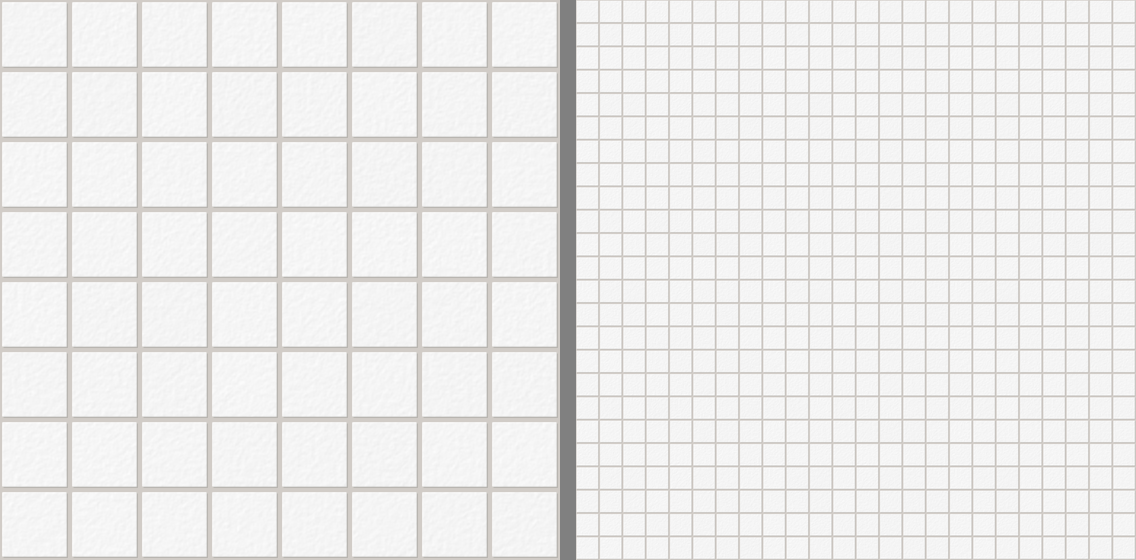
Left, the tile; right, the same tile 3 across and 3 down.
Give the GLSL for this texture, as a WebGL 2 fragment shader.

```glsl
#version 300 es
precision highp float;
// Square white ceramic tiles, eight by eight, with pale grey grout.
// Each tile is a rounded box over a shifted shadow box with a lit upper left rim;
// its grainy face is wrapping value noise, embossed by light from the upper left.
uniform vec2 u_resolution;
out vec4 outColor;

const float TILES = 8.0;
const vec2 LIGHT_DIR = vec2(-0.7071, 0.7071);
const vec3 FACE = vec3(0.96);
const vec3 GROUT = vec3(0.82, 0.80, 0.78);
const vec3 SHADOW = vec3(0.72, 0.71, 0.69);

float hash(vec2 p) {
    return fract(sin(dot(p, vec2(127.1, 311.7))) * 43758.5453);
}

// Value noise on a lattice that wraps after a whole number of cells.
float wrapNoise(vec2 p, float period) {
    vec2 cell = floor(p);
    vec2 f = fract(p);
    f = f * f * (3.0 - 2.0 * f);
    vec2 a = mod(cell, period);
    vec2 b = mod(cell + 1.0, period);
    return mix(mix(hash(a), hash(vec2(b.x, a.y)), f.x),
               mix(hash(vec2(a.x, b.y)), hash(b), f.x), f.y);
}

// Fine surface height over the whole canvas.
float grainHeight(vec2 uv) {
    float height = 0.0;
    float weight = 0.5;
    float period = 128.0;
    for (int i = 0; i < 3; i++) {
        height += weight * wrapNoise(uv * period, period);
        weight *= 0.6;
        period *= 1.5;
    }
    return height;
}

// Slope of the surface along the light direction.
float emboss(vec2 uv, float stepSize) {
    vec2 offset = LIGHT_DIR * stepSize;
    return grainHeight(uv - offset) - grainHeight(uv + offset);
}

float roundedBox(vec2 p, float halfSize, float radius) {
    vec2 d = abs(p) - halfSize + radius;
    return length(max(d, 0.0)) + min(max(d.x, d.y), 0.0) - radius;
}

// Coverage of a shape from its signed distance.
float coverage(float dist, float blur) {
    return 1.0 - smoothstep(-blur, blur, dist);
}

void main() {
    vec2 uv = gl_FragCoord.xy / u_resolution;
    float pixel = TILES / min(u_resolution.x, u_resolution.y);
    float edge = 0.6 * pixel;

    // Tile outline, shifted toward the light, within its cell.
    float halfSize = 0.461;
    float radius = 0.012;
    vec2 p = fract(uv * TILES) - 0.5 - LIGHT_DIR * 0.010;
    float face = coverage(roundedBox(p, halfSize, radius), edge);
    float shadow = coverage(roundedBox(p + LIGHT_DIR * 0.025, halfSize, radius),
                            max(edge, 0.006));

    // Lit rim on the upper left and a faint dim rim on the lower right.
    float rimBlur = max(edge, 0.010);
    float lit = 1.0 - coverage(roundedBox(p + LIGHT_DIR * 0.022, halfSize, radius), rimBlur);
    float dim = 1.0 - coverage(roundedBox(p - LIGHT_DIR * 0.014, halfSize, radius), rimBlur);

    // Grainy face with a very slight tone change between tiles.
    float tone = (hash(floor(uv * TILES) + 17.0) - 0.5) * 0.006;
    float grain = clamp(emboss(uv, 0.0016) * 0.065, -0.05, 0.035);
    vec3 faceColor = FACE + tone + grain + 0.025 * lit - 0.06 * dim;

    vec3 color = mix(GROUT, SHADOW, shadow);
    color = mix(color, faceColor, face);
    outColor = vec4(clamp(color, 0.0, 1.0), 1.0);
}
```
